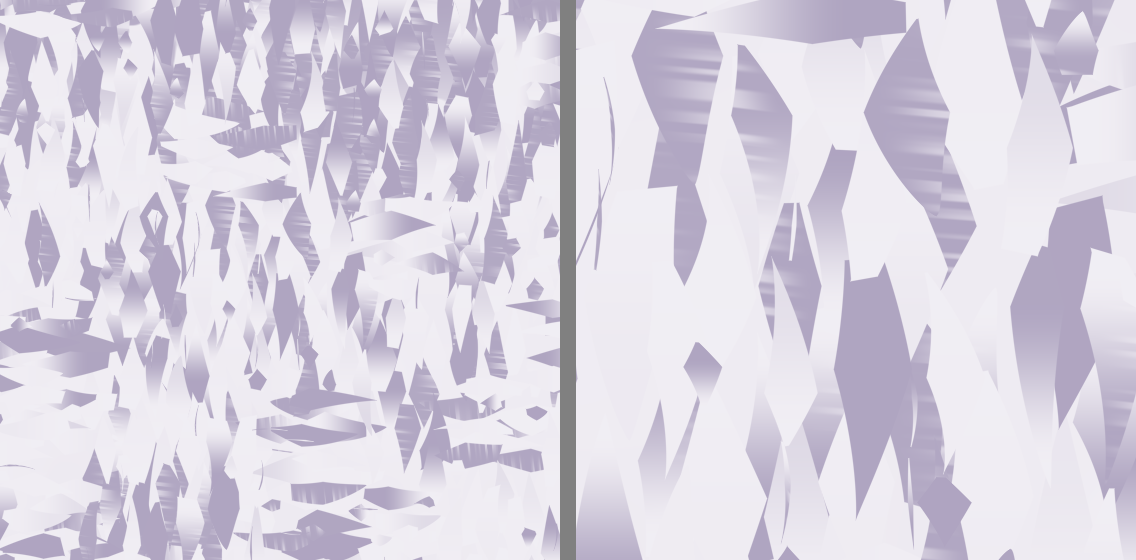
Left: the whole. Right: its middle third, enlarged.
Write a WebGL 1 fragment shader that draws this pattern.

```glsl
precision highp float;
// Rows of tapered blades, mostly upright and lying flat in some blocks.
// Jittered grids are painted over one another: pale blades cut inked ones
// into slivers; ink fades along a blade and breaks into fine cross streaks.
uniform vec2 u_resolution;

const vec3 PALE = vec3(0.943, 0.932, 0.955);
const vec3 INK = vec3(0.685, 0.645, 0.755);
const vec2 BLADE_CELL = vec2(0.053, 0.132);  // across, along the blade
const vec2 CHIP_CELL = vec2(0.045, 0.040);
const vec2 TICK_CELL = vec2(0.060, 0.055);
const float BLOCK_SIZE = 0.16;       // blocks sharing one direction
const float LYING_SHARE = 0.27;
const float SOLID_SHARE = 0.48;      // inked blades that do not fade
const float STREAKED_SHARE = 0.50;
const float STREAK_FREQUENCY = 260.0;
const float MAX_BEND = 0.013;

vec4 hash4(vec3 p) {
  vec4 q = fract(vec4(p.xyz, p.x + p.y) * vec4(0.1031, 0.1030, 0.0973, 0.1099));
  q += dot(q, q.wzxy + 33.33);
  return fract((q.xxyz + q.yzzw) * q.zywx);
}

float noise(vec2 p, float seed) {
  vec2 cell = floor(p);
  vec2 f = fract(p);
  f = f * f * (3.0 - 2.0 * f);
  float a = hash4(vec3(cell, seed)).x;
  float b = hash4(vec3(cell + vec2(1.0, 0.0), seed)).x;
  float c = hash4(vec3(cell + vec2(0.0, 1.0), seed)).x;
  float d = hash4(vec3(cell + vec2(1.0, 1.0), seed)).x;
  return mix(mix(a, b, f.x), mix(c, d, f.x), f.y);
}

// Half width along a blade: sharp tip at 0, widest at the belly, blunt at 1.
float profile(float t, vec4 shape) {
  float belly = mix(0.45, 0.78, shape.x);
  float rise = pow(clamp(t / belly, 0.0, 1.0), mix(0.65, 1.25, shape.y));
  float blunt = shape.z * 0.75;
  float fall = mix(1.0, blunt, clamp((t - belly) / (1.0 - belly), 0.0, 1.0));
  return min(rise, fall);
}

// Ink of one blade, from 0 (pale) to 1, with fading and streaks.
float bladeInk(float t, float along, float side, float chance, vec4 tone, float seed) {
  if (tone.x > chance) {
    float tint = tone.y > 0.72 ? 0.30 * tone.z : 0.04 * tone.z;
    return tint * (1.0 - smoothstep(0.2, 0.9, t));
  }
  float from = tone.w > 0.5 ? t : 1.0 - t;
  float fade = smoothstep(0.22, 0.9, from) * step(SOLID_SHARE, tone.y);
  float ink = (0.94 + 0.08 * tone.z) * (1.0 - fade);
  float grain = noise(vec2(along * STREAK_FREQUENCY + side * 0.6, 0.5), seed);
  float reach = smoothstep(-0.7, 1.0, tone.w > 0.5 ? side : -side);
  float streak = smoothstep(0.45, 0.85, grain) * reach;
  return ink * (1.0 - 0.65 * streak * step(tone.z, STREAKED_SHARE));
}

// Paints one grid of blades, upright (lying = 0) or flat (lying = 1).
float paintGrid(float ink, vec2 uv, vec2 size, float girth, float presence,
                float inkChance, float seed, float lying) {
  vec2 p = mix(uv, uv.yx, lying);
  vec2 home = floor(p / size + 0.37 * seed);
  float pixel = 0.8 / min(u_resolution.x, u_resolution.y);
  for (int j = -1; j <= 1; j++) {
    for (int i = -1; i <= 1; i++) {
      vec2 cell = home + vec2(float(i), float(j));
      vec3 key = vec3(cell + 40.0, seed * 7.0 + lying * 3.0);
      vec4 place = hash4(key);
      vec2 jitter = (place.xy - 0.5) * vec2(0.5, 0.28);
      vec2 center = (cell + 0.5 + jitter - 0.37 * seed) * size;
      vec2 spot = mix(center, center.yx, lying);
      float turn = hash4(vec3(floor(spot / BLOCK_SIZE) + 20.0, 5.0)).x;
      if (place.z > presence || step(turn, LYING_SHARE) != lying) continue;

      vec4 shape = hash4(key + 101.0);
      vec4 tone = hash4(key + 211.0);
      vec2 q = p - center;
      float len = size.y * mix(0.85, 1.2, shape.w);
      float flip = place.w > 0.5 ? 1.0 : -1.0;
      float t = q.y * flip / len + 0.5;
      float bend = (shape.y - 0.5) * 2.0 * MAX_BEND * size.y / BLADE_CELL.y;
      float x = q.x - bend * (1.0 - 4.0 * (t - 0.5) * (t - 0.5))
              - (shape.z - 0.5) * 0.2 * q.y;
      float halfWidth = size.x * girth * mix(0.75, 1.25, tone.w);
      float cut = (abs(t - 0.5) - 0.5) * len + x * (shape.x - 0.5) * 0.7;
      float dist = max(abs(x) - halfWidth * profile(t, shape), cut);
      float cover = 1.0 - smoothstep(-pixel, pixel, dist);

      float region = noise(spot * 4.5, 17.0) - 0.5;
      float chance = inkChance + 0.45 * region + 0.3 * smoothstep(0.72, 1.0, spot.y);
      float fresh = bladeInk(t, q.y, x / halfWidth, chance, tone, seed + place.x * 50.0);
      ink = mix(ink, fresh, cover);
    }
  }
  return ink;
}

float paintLayer(float ink, vec2 uv, vec2 size, float girth, float presence,
                 float inkChance, float seed) {
  ink = paintGrid(ink, uv, size, girth, presence, inkChance, seed, 0.0);
  return paintGrid(ink, uv, size, girth, presence, inkChance, seed, 1.0);
}

void main() {
  vec2 uv = gl_FragCoord.xy / min(u_resolution.x, u_resolution.y);
  // Ground: faint mottling, with inked patches towards the top.
  float top = smoothstep(0.7, 1.0, uv.y);
  float patches = noise(uv * vec2(17.0, 9.0), 3.0) + 0.3 * top;
  float ink = 0.06 * noise(uv * 9.0, 9.0) + 0.9 * top * smoothstep(0.66, 0.69, patches);
  // Blades, from the most inked layer to the palest, then small fragments.
  ink = paintLayer(ink, uv, BLADE_CELL, 0.50, 0.95, 0.68, 1.0);
  ink = paintLayer(ink, uv, BLADE_CELL, 0.46, 0.90, 0.42, 2.0);
  ink = paintLayer(ink, uv, BLADE_CELL, 0.40, 0.85, 0.32, 3.0);
  ink = paintLayer(ink, uv, CHIP_CELL, 0.30, 0.10, 0.55, 4.0);
  ink = paintLayer(ink, uv, TICK_CELL, 0.025, 0.13, 0.70, 5.0);
  gl_FragColor = vec4(mix(PALE, INK, clamp(ink, 0.0, 1.0)), 1.0);
}
```
